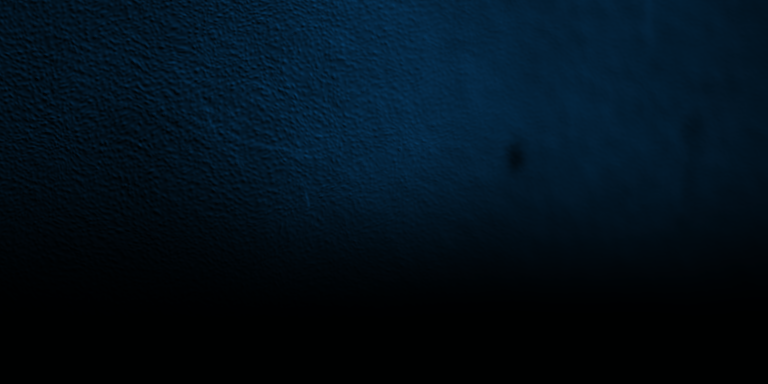
Reproduce this texture procedurally as a WebGL 1 fragment shader.

```glsl
precision highp float;
// Dark blue leathery plaster wall, lit from above and fading to black below.
uniform vec2 u_resolution;

vec2 hash2(vec2 cell) {
  vec2 q = vec2(dot(cell, vec2(127.1, 311.7)), dot(cell, vec2(269.5, 183.3)));
  return fract(sin(q) * 4375.85);
}

vec2 rotate(vec2 p, float angle) {
  float c = cos(angle), s = sin(angle);
  return vec2(c * p.x - s * p.y, s * p.x + c * p.y);
}

// Smooth cellular noise: soft rounded bumps, about 0 to 1.
float cellular(vec2 p) {
  vec2 cell = floor(p), f = fract(p);
  float total = 0.0;
  for (int j = -1; j <= 1; j++) {
    for (int i = -1; i <= 1; i++) {
      vec2 offset = vec2(float(i), float(j));
      vec2 d = offset + hash2(cell + offset) - f;
      total += exp(-7.0 * dot(d, d));
    }
  }
  return clamp(total * 0.75, 0.0, 1.3);
}

// Layered sines, each turned and bent by the previous one, about -1 to 1.
float waves(vec2 p) {
  float sum = 0.0, gain = 0.5;
  for (int i = 0; i < 5; i++) {
    sum += gain * sin(p.x + 1.3 * sin(p.y + float(i)));
    p = rotate(p, 1.1) * 1.8 + sum;
    gain *= 0.6;
  }
  return sum;
}

// Wall height: fine pebbled grain, wrinkles, brushed ridges and soft swells.
float wallHeight(vec2 p, float sharpness) {
  vec2 bent = p + 0.016 * vec2(waves(p * 8.0), waves(p.yx * 7.0 + 4.0));
  vec2 brushed = rotate(bent, 0.45);
  float grain = cellular(brushed * vec2(76.0, 92.0));
  float wrinkles = cellular(rotate(bent, -0.5) * vec2(48.0, 78.0) + 17.0);
  float ridges = cellular(brushed * vec2(9.0, 72.0) + 5.0);
  float soft = cellular(bent * vec2(19.0, 15.0));
  float patches = 0.7 + 0.6 * waves(p * 5.0 + 1.0);
  float detail = 0.36 * grain + 0.26 * wrinkles + 0.2 * max(patches, 0.0) * ridges;
  return sharpness * detail + 0.2 * soft;
}

float bell(float x, float center, float width) {
  float d = (x - center) / width;
  return exp(-d * d);
}

// Elliptical soft spot.
float spot(vec2 p, vec2 center, vec2 size) {
  vec2 d = (p - center) / size;
  return exp(-dot(d, d));
}

// Soft line between two points.
float stroke(vec2 p, vec2 a, vec2 b, float width) {
  vec2 pa = p - a, ba = b - a;
  float t = clamp(dot(pa, ba) / dot(ba, ba), 0.0, 1.0);
  return bell(length(pa - ba * t), 0.0, width);
}

// Broad light: brightest at the top centre, weaker toward both sides.
float wallLight(vec2 p) {
  float across = 0.115 + 0.135 * bell(p.x, 1.0, 0.48) + 0.06 * bell(p.x, 1.6, 0.3);
  float leftSide = 1.0 - smoothstep(0.1, 0.9, p.x);
  float top = mix(0.7, 0.84, leftSide);
  float fade = smoothstep(0.15, top, p.y + 0.02 * waves(p * 3.0));
  return across * fade;
}

// Dents and stains darken, raised scratches brighten.
float marks(vec2 p) {
  vec2 q = p + 0.014 * vec2(waves(p * 21.0), waves(p * 17.0 + 3.0));
  float m = -0.55 * spot(q, vec2(1.345, 0.595), vec2(0.022, 0.045));
  m -= 0.3 * spot(q, vec2(1.815, 0.66), vec2(0.03, 0.05));
  m -= 0.2 * spot(q, vec2(1.79, 0.53), vec2(0.022, 0.11));
  m += 0.16 * spot(q, vec2(1.685, 0.95), vec2(0.016, 0.12));
  m -= 0.2 * spot(q, vec2(0.37, 0.66), vec2(0.16, 0.12));
  m += 0.35 * stroke(q, vec2(0.45, 0.84), vec2(0.63, 0.57), 0.005);
  m += 0.28 * stroke(q, vec2(0.54, 0.69), vec2(0.80, 0.58), 0.005);
  m += 0.7 * stroke(p, vec2(0.797, 0.495), vec2(0.805, 0.465), 0.004);
  return m;
}

void main() {
  vec2 p = gl_FragCoord.xy / u_resolution.y;
  p.x *= 2.0 * u_resolution.y / u_resolution.x;

  // Relief is crisp on the left and out of focus on the right.
  float sharpness = mix(1.0, 0.06, smoothstep(0.15, 1.5, p.x));
  vec2 lightStep = vec2(0.0022, 0.0034);
  float slope = wallHeight(p, sharpness) - wallHeight(p + lightStep, sharpness);
  float relief = clamp(slope * 2.6, -0.75, 1.4);

  float mottling = 0.08 * waves(p * vec2(8.0, 6.0)) + 0.05 * waves(p * 24.0 + 2.0);
  float shade = max(1.0 + relief + mottling + marks(p), 0.06);
  float light = wallLight(p) * shade;

  vec3 blueTint = vec3(0.07, 0.59, 1.0);
  vec3 blackFloor = vec3(0.0, 0.002, 0.004);
  gl_FragColor = vec4(blackFloor + blueTint * light, 1.0);
}
```
